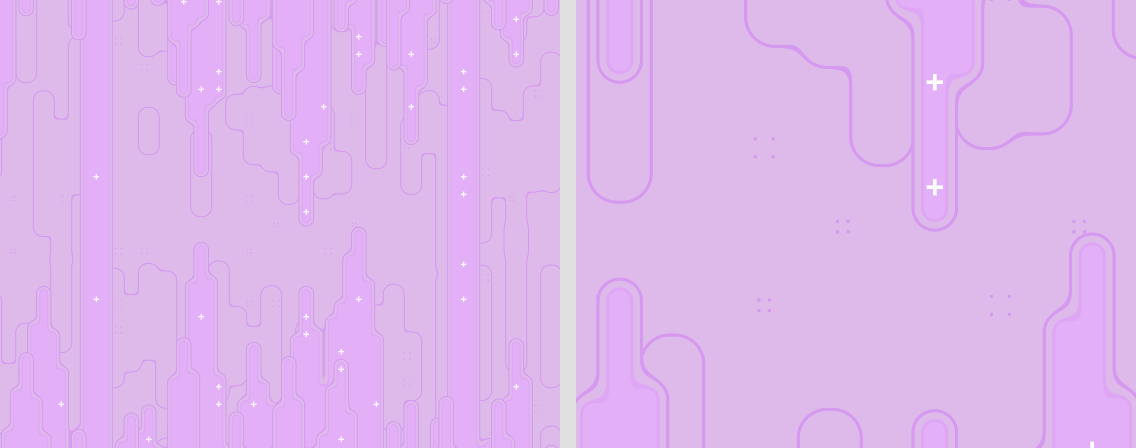
Left: the whole. Right: its middle third, enlarged.
This pattern is drawn by a Shadertoy shader. Its source:

```glsl
const vec3 MIST = vec3(0.87, 0.73, 0.92);
const vec3 CRYSTAL = vec3(0.89, 0.69, 0.97);
const vec3 INK = vec3(0.84, 0.60, 0.94);
const vec3 SOFT_INK = vec3(0.87, 0.65, 0.96);
const float COLUMNS = 64.0;  // canvas width in grid cells
const float SPACING = 6.0;   // cells between spike tips
const float RADIUS = 0.83;   // half width of one column
const float INSET = 0.37;    // gap between the two outlines

float hash(vec2 p) {
    return fract(sin(dot(p, vec2(127.1, 311.7))) * 4375.85);
}

float smoothMin(float a, float b, float k) {
    float h = max(k - abs(a - b), 0.0) / k;
    return min(a, b) - h * h * k * 0.25;
}

float cover(float d, float aa) {
    return 1.0 - smoothstep(-aa, aa, d);
}

float stroke(float d, float aa) {
    return cover(abs(d) - 0.06, aa);
}

// Spike lengths from layered sines
float ceilingLength(float k) {
    return 12.0 - 9.0 * cos(3.0 * k) + 7.0 * sin(0.8 * k - 2.4);
}

float floorLength(float k) {
    return 14.5 + 9.0 * cos(2.3 * (k - 3.0)) + 5.0 * sin(0.8 * k - 2.4);
}

// Stepped columns hanging from the ceiling and rising from the floor
float spikes(vec2 p, float height, float scale, float shift, float pillars) {
    float d = 10.0;
    for (float o = -2.0; o <= 2.0; o++) {
        float column = round(p.x) + o;
        float i = column + shift;
        float k = floor((i - 2.0) / SPACING);
        float j = abs(i - SPACING * k - 5.0);
        float jitter = (1.0 - scale) * 8.0 * (hash(vec2(k, 5.0)) - 0.4);
        float hang = ceilingLength(k) * scale + jitter - j * (3.0 + 6.0 * hash(vec2(i, 1.0)));
        float rise = floorLength(k) * scale + jitter - j * (2.5 + 5.0 * hash(vec2(i, 2.0)));
        if (mod(k, 7.0) == 1.0 && j < 1.5) hang += pillars * 99.0;
        float gap = min(max(height - hang + RADIUS - p.y, 0.0),
                        max(p.y - rise + RADIUS, 0.0));
        d = smoothMin(d, length(vec2(p.x - column, gap)) - RADIUS, 0.8);
    }
    return d;
}

// Islands merged from tall rounded blocks, one per cell
float islands(vec2 p) {
    const vec2 CELL = vec2(2.0, 22.0);
    vec2 home = floor(p / CELL);
    float d = 10.0;
    for (float y = -1.0; y <= 1.0; y++) {
        for (float x = -2.0; x <= 2.0; x++) {
            vec2 id = home + vec2(x, y);
            if (hash(id + 3.7) < 0.3) continue;
            vec2 center = (id + vec2(0.5, 0.2 + 0.6 * hash(id))) * CELL;
            vec2 halfSize = vec2(1.2, 2.0 + 8.0 * hash(id + 9.1));
            vec2 q = abs(p - center) - halfSize + 1.1;
            float block = length(max(q, 0.0)) + min(max(q.x, q.y), 0.0) - 1.1;
            d = smoothMin(d, block, 0.8);
        }
    }
    return d;
}

// Fill with a pale rim between two outlines
vec3 paintSpikes(vec3 color, float d, float aa) {
    color = mix(color, MIST, cover(d, aa));
    color = mix(color, CRYSTAL, cover(d + INSET, aa));
    color = mix(color, SOFT_INK, stroke(d + INSET, aa));
    return mix(color, INK, stroke(d, aa));
}

// Four small dots on the corners of a square
float fourDots(vec2 p, float spread, float aa) {
    vec2 q = abs(abs(p) - spread);
    return cover(max(q.x, q.y) - 0.06, aa);
}

float sparkle(vec2 p, float aa) {
    vec2 q = abs(p);
    return cover(max(min(q.x, q.y) - 0.07, max(q.x, q.y) - 0.31), aa);
}

void mainImage(out vec4 fragColor, in vec2 fragCoord) {
    float unit = COLUMNS / iResolution.x;
    vec2 p = fragCoord * unit;
    float height = iResolution.y * unit;
    float aa = 0.5 * unit;

    // Distant outlines and dots
    vec3 color = mix(MIST, INK, stroke(islands(p), aa));
    vec2 dotId = floor(p / 3.0);
    vec2 dotCenter = (dotId + 0.5) * 3.0;
    float spread = mix(0.2, 0.34, step(0.4, hash(dotId + 4.0)));
    float dotShown = step(hash(dotId + 8.0), 0.22) * step(0.6, abs(islands(dotCenter)));
    color = mix(color, INK, dotShown * fourDots(p - dotCenter, spread, aa));

    // Rear spikes with pillars, then shorter front spikes
    color = paintSpikes(color, spikes(p, height, 1.0, 0.0, 1.0), aa);
    color = paintSpikes(color, spikes(p, height, 0.45, 2.0, 0.0), aa);

    // Sparkles inside the crystal
    vec2 starId = floor(p / 2.0);
    vec2 starCenter = starId * 2.0 + 1.0;
    float rear = spikes(starCenter, height, 1.0, 0.0, 1.0);
    float front = spikes(starCenter, height, 0.45, 2.0, 0.0);
    float starShown = step(hash(starId + 6.0), 0.14) * step(rear, -0.6) * step(0.5, abs(front));
    color = mix(color, vec3(1.0), starShown * sparkle(p - starCenter, aa));

    fragColor = vec4(color, 1.0);
}
```
